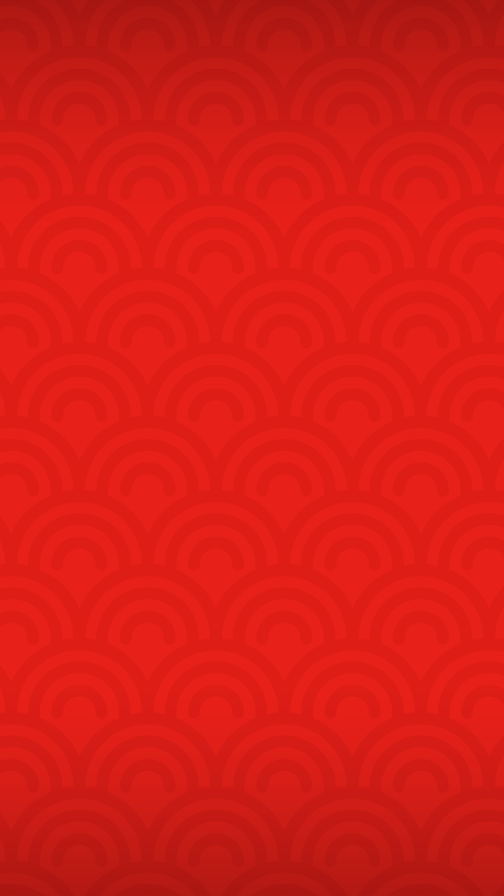
Write a Shadertoy shader that draws this pattern.

```glsl
float fillEdge(float dist, float pixel) {
    return 1.0 - smoothstep(-0.7 * pixel, 0.7 * pixel, dist);
}

// Arch with round-capped feet, standing on y = 0
float archDistance(vec2 p, float radius, float halfWidth) {
    p.x = abs(p.x);
    float d = p.y > 0.0 ? abs(length(p) - radius) : length(p - vec2(radius, 0.0));
    return d - halfWidth;
}

// Amount of dark band inside one scale
float scaleBands(vec2 p, float pixel) {
    float r = length(vec2(p.x, max(p.y, 0.0)));
    float rim = fillEdge(0.457 - r, pixel);
    float middle = fillEdge(abs(r - 0.333) - 0.043, pixel);
    float inner = fillEdge(archDistance(p, 0.162, 0.043), pixel);
    return max(rim, max(middle, inner));
}

void mainImage(out vec4 fragColor, in vec2 fragCoord) {
    // One unit is the width of one scale
    float pixel = 3.69 / iResolution.x;
    vec2 p = fragCoord * pixel;
    float rowHeight = 0.5427;
    float baseRow = floor((p.y - 0.256) / rowHeight);

    // Staggered rows, each lower row covering the one above
    float band = 0.0;
    for (int i = 1; i >= -1; i--) {
        float row = baseRow + float(i);
        vec2 local = vec2(fract(p.x - 0.081 - 0.5 * row) - 0.5,
                          p.y - 0.256 - row * rowHeight);
        float r = length(vec2(local.x, max(local.y, 0.0)));
        band = mix(band, scaleBands(local, pixel), fillEdge(r - 0.547, pixel));
    }
    vec3 color = mix(vec3(0.906, 0.125, 0.098), vec3(0.865, 0.112, 0.088), band);

    // Shade along the top and bottom edges
    float height = fragCoord.y / iResolution.y;
    float topShade = pow(max(1.0 - (1.0 - height) / 0.26, 0.0), 1.5);
    float bottomShade = pow(max(1.0 - height / 0.23, 0.0), 1.5);
    color *= 1.0 - 0.25 * topShade - 0.23 * bottomShade;

    fragColor = vec4(color, 1.0);
}
```
